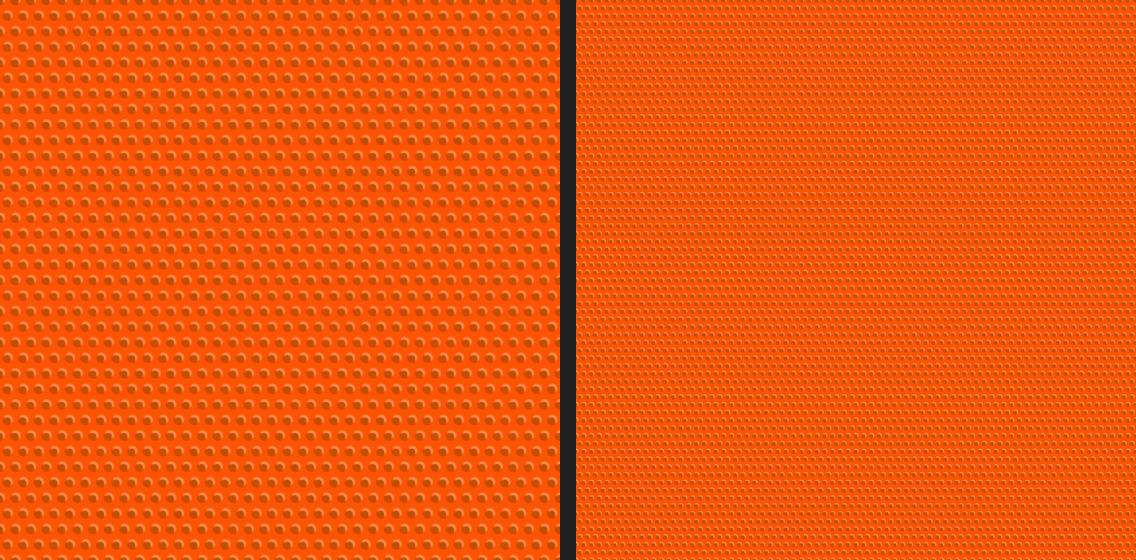
Left: one tile. Right: repeated 2 by 2.
Write a three.js fragment shader that draws this pattern.

```glsl
// Orange sheet of staggered raised dots, each with a lit rim, a shaded rim and a dark core.
varying vec2 vUv;

const float REPEATS = 36.0;                     // dots across and rows up, even so rows wrap
const vec3 BASE = vec3(0.98, 0.33, 0.015);
const vec3 CORE = vec3(0.75, 0.31, 0.03);
const vec3 SHADE = vec3(0.84, 0.25, 0.01);
const vec3 GLOW = vec3(1.0, 0.55, 0.32);

float hash(vec2 p) {
  return fract(sin(dot(p, vec2(127.1, 311.7))) * 43758.5453);
}

// Soft-edged filled circle, measured in cells.
float disc(vec2 p, float radius, float softness) {
  return 1.0 - smoothstep(radius - softness, radius + softness, length(p));
}

// One bump centred on the origin; tone varies its core slightly.
vec3 bump(vec2 p, vec3 ground, float tone) {
  vec2 lightDir = normalize(vec2(0.6, 0.8));
  float facing = dot(p / max(length(p), 0.001), lightDir);
  float lit = smoothstep(-0.3, 0.5, facing);
  float shaded = 1.0 - smoothstep(-0.7, 0.05, facing);

  // Rim: bright towards the light, dark away from it.
  vec3 rim = mix(ground, SHADE, shaded);
  rim = mix(rim, GLOW, lit * 0.9);
  vec3 color = mix(ground, rim, disc(p, 0.335, 0.065));

  // Core sits a little below and left of the rim.
  return mix(color, CORE * tone, disc(p + vec2(0.03, 0.05), 0.215, 0.05));
}

void main() {
  // Shift every other row by half a cell.
  vec2 grid = vUv * REPEATS;
  float row = floor(grid.y + 0.5);
  grid.x += 0.5 * mod(row, 2.0);

  // Wrapped cell index keeps the variation seamless.
  vec2 cell = mod(floor(grid + 0.5), REPEATS);
  vec2 local = fract(grid + 0.5) - 0.5;
  float tone = 0.98 + 0.04 * hash(cell);

  gl_FragColor = vec4(bump(local, BASE, tone), 1.0);
}
```
